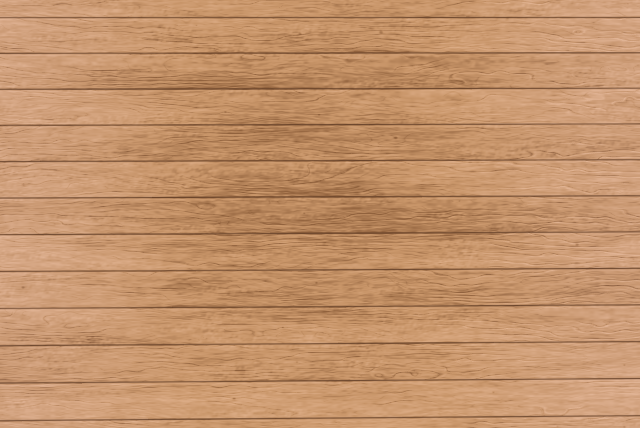
Write a WebGL 2 fragment shader that draws this texture.

```glsl
#version 300 es
precision highp float;
// Horizontal wooden planks split by thin dark grooves. Each plank gets its own
// seed; its grain is the contour lines of stretched noise in a bold and a faint
// layer, with fine fibres, pressed highlights, chatter marks and specks over it.
uniform vec2 u_resolution;
out vec4 fragColor;

const vec3 WOOD_DEEP = vec3(0.57, 0.385, 0.24);
const vec3 WOOD_MID = vec3(0.785, 0.585, 0.41);
const vec3 WOOD_PALE = vec3(0.88, 0.695, 0.55);
const vec3 GROOVE_COLOR = vec3(0.36, 0.225, 0.14);
const vec3 EDGE_TINT = vec3(0.0, 0.006, 0.03);

const float FIRST_GROOVE = 0.041;   // distance of the first groove from the top
const float PLANKS_PER_UNIT = 12.08;
const float PLANK_GROWTH = 0.35;    // planks widen a little downwards
const float GROOVE_TILT = 0.012;    // lower grooves rise to the right
const float GROOVE_HALF_WIDTH = 0.0011;
const float GRAIN_LINES = 5.0;      // bold grain contours across one plank
const float GRAIN_WARP = 3.6;
const float GRAIN_HALF_WIDTH = 0.0007;

float hash(vec2 p) {
  return fract(sin(dot(p, vec2(127.1, 311.7))) * 43758.5453);
}

float noise(vec2 p) {
  vec2 i = floor(p), f = fract(p);
  f = f * f * (3.0 - 2.0 * f);
  return mix(mix(hash(i), hash(i + vec2(1, 0)), f.x),
             mix(hash(i + vec2(0, 1)), hash(i + vec2(1, 1)), f.x), f.y);
}

// Plank coordinate: whole numbers lie on the grooves, counted from the top
float plankCoord(vec2 p, float aspect) {
  float down = 1.0 - p.y;
  down += GROOVE_TILT * down * (p.x / aspect - 0.5) - FIRST_GROOVE;
  return down * (PLANKS_PER_UNIT - PLANK_GROWTH * down);
}

// Height field whose contour lines form the grain
float grainField(vec2 q, vec2 s) {
  return q.y * GRAIN_LINES
       + GRAIN_WARP * noise(vec2(q.x * 3.2, q.y * 1.8) + s)
       + 1.0 * noise(vec2(q.x * 11.0, q.y * 3.5) + s)
       + 0.45 * noise(vec2(q.x * 34.0, q.y * 7.0) + s);
}

// Coverage of the contours of a field, as lines of a set half width
float contour(float field, float slope, float halfWidth, float px) {
  float d = abs(fract(field) - 0.5) / slope;
  return 1.0 - smoothstep(halfWidth - px * 0.7, halfWidth + px * 0.7, d);
}

// Sparse dark specks, at most one per cell along a plank
float specks(vec2 q, float plank, float px) {
  vec2 cell = vec2(floor(q.x * 5.0), plank);
  float present = step(0.72, hash(cell + 3.7));
  vec2 center = vec2((cell.x + 0.2 + 0.6 * hash(cell + 8.1)) / 5.0,
                     0.2 + 0.6 * hash(cell + 5.3));
  vec2 d = (q - center) * vec2(0.7, 1.0 / PLANKS_PER_UNIT);
  float radius = mix(0.001, 0.004, pow(hash(cell + 1.9), 4.0));
  return present * (1.0 - smoothstep(radius - px, radius + px, length(d)));
}

void main() {
  float px = 1.0 / u_resolution.y;
  float aspect = u_resolution.x * px;
  vec2 p = gl_FragCoord.xy * px;
  float k = plankCoord(p, aspect);
  float plank = floor(k);
  float seed = hash(vec2(plank, 4.2));
  vec2 q = vec2(p.x, k - plank);
  vec2 s = vec2(seed * 53.0, plank * 7.0);
  float across = p.x / aspect;

  // Broad tone: per plank, drifting along it, darker near the middle
  float tone = 0.13 + 0.30 * (seed - 0.5);
  tone += 0.42 * (noise(vec2(p.x * 2.5, q.y * 1.2) + s) - 0.5);
  tone += 0.30 * (noise(p * vec2(2.0, 3.0) + 9.0) - 0.5);
  vec2 fromMiddle = (p - vec2(aspect * 0.52, 0.57)) * vec2(1.6, 4.0);
  tone -= 0.40 * exp(-dot(fromMiddle, fromMiddle));
  tone += 0.24 * smoothstep(0.1, 0.5, abs(across - 0.5));

  // Fine fibres along the plank, bent a little by a shared drift
  float drift = 0.25 * noise(vec2(p.x * 5.0, q.y * 2.0) + s);
  float fiberY = q.y + drift;
  tone += 0.24 * (noise(vec2(p.x * 6.0, fiberY * 7.0) + s) - 0.5);
  tone += 0.38 * (noise(vec2(p.x * 13.0, fiberY * 15.0) + s) - 0.5);
  tone += 0.46 * (noise(vec2(p.x * 30.0, fiberY * 24.0) + s) - 0.5);
  tone += 0.46 * (noise(vec2(p.x * 85.0, fiberY * 31.0) + s) - 0.5);

  // Bold grain contours, fading in and out, with a lit lower lip
  float field = grainField(q, s);
  float slope = max(length(vec2(dFdx(field), dFdy(field))) / px, 30.0);
  float fade = smoothstep(0.25, 0.75, noise(vec2(p.x * 8.0, q.y * 3.5) + s + 21.0));
  float dark = contour(field, slope, GRAIN_HALF_WIDTH, px);
  float lit = contour(field - 0.0032 * slope, slope, GRAIN_HALF_WIDTH, px);
  tone -= dark * (0.08 + 0.52 * fade);
  tone += lit * fade * mix(0.22, 0.70, smoothstep(0.45, 1.0, across));
  tone += 0.16 * (fract(field + 0.5) - 0.5) * fade;

  // Faint in-between contours, broken into shorter strokes
  float fineField = field * 2.0 + 0.9 * noise(vec2(p.x * 20.0, q.y * 9.0) + s);
  float fineFade = smoothstep(0.35, 0.7, noise(vec2(p.x * 16.0, q.y * 7.0) + s + 63.0));
  tone -= 0.36 * fineFade * contour(fineField, slope * 2.0, GRAIN_HALF_WIDTH, px);

  // Short slanted chatter marks across the fibres
  float rough = smoothstep(0.5, 0.85, noise(vec2(p.x * 7.0, q.y * 3.5) + s + 40.0));
  tone += 0.45 * rough * (noise(vec2(p.x * 160.0 + q.y * 5.0, q.y * 14.0) + s) - 0.5);
  tone -= 0.8 * specks(q, plank, px);

  // Grooves with a soft shadow and a pale edge below
  float signedGap = (k - round(k)) / (PLANKS_PER_UNIT - 0.6);
  float gap = abs(signedGap);
  float groove = 1.0 - smoothstep(GROOVE_HALF_WIDTH - px, GROOVE_HALF_WIDTH + px, gap);
  groove *= 0.75 + 0.25 * noise(vec2(p.x * 7.0, round(k) * 5.0));
  tone -= 0.12 * exp(-gap / 0.003);
  tone += 0.25 * step(0.0, signedGap) * exp(-pow((gap - 0.005) / 0.002, 2.0));

  vec3 color = mix(WOOD_MID, WOOD_DEEP, clamp(-tone, 0.0, 1.0));
  color = mix(color, WOOD_PALE, clamp(tone, 0.0, 1.0));
  color += EDGE_TINT * smoothstep(0.15, 0.5, abs(across - 0.5));
  fragColor = vec4(mix(color, GROOVE_COLOR, groove), 1.0);
}
```
